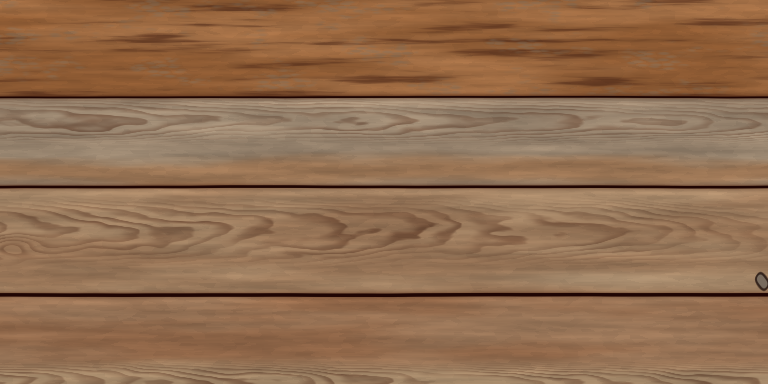
Reproduce this texture procedurally as a Shadertoy shader.

```glsl
// Four weathered horizontal planks parted by three dark, uneven seams.
// Stretched layered sines give streaks and tone; contours of a warped
// parabolic field give the arched growth rings; cellular noise adds flecks.

float hash(vec2 p) {
    return fract(sin(dot(p, vec2(127.1, 311.7))) * 43758.55);
}

// Layered, rotated and bent sines, roughly -0.8 to 0.8
float waves(vec2 p) {
    float sum = 0.0, amp = 0.5;
    for (int i = 0; i < 5; i++) {
        p = mat2(0.8, 0.6, -0.6, 0.8) * p * 1.7 + 1.3;
        vec2 bent = p + 1.2 * sin(p.yx * 0.6);
        sum += amp * sin(bent.x) * sin(bent.y);
        amp *= 0.6;
    }
    return sum;
}

// Cellular noise: distance to the nearest point, and that cell's random value
vec2 cells(vec2 p) {
    vec2 nearest = vec2(9.0, 0.0);
    for (int y = -1; y <= 1; y++)
    for (int x = -1; x <= 1; x++) {
        vec2 cell = floor(p) + vec2(x, y);
        vec2 point = cell + vec2(hash(cell), hash(cell + 37.0));
        float d = distance(p, point);
        if (d < nearest.x) nearest = vec2(d, hash(cell + 71.0));
    }
    return nearest;
}

// Arched growth rings along a centre line; x: line darkness, y: band mask
vec2 rings(vec2 p, float centre, float halfWidth, float slope) {
    float across = (p.y - centre) / halfWidth;
    float field = slope * p.x + 3.5 * across * across
                + 1.9 * waves(p * vec2(2.2, 9.0) + centre * 20.0)
                + 0.5 * waves(p * vec2(7.0, 24.0));
    // A small eye near the left end closes the contours around itself
    vec2 eye = (p - vec2(0.02, 0.36)) / vec2(0.075, 0.032);
    field += 4.0 * exp(-dot(eye, eye));
    float phase = fract(field);
    float line = smoothstep(0.25, 0.85, phase) * (1.0 - smoothstep(0.86, 1.0, phase));
    return vec2(line, exp(-pow(abs(across), 4.0)));
}

void mainImage(out vec4 fragColor, in vec2 fragCoord) {
    vec2 p = fragCoord / iResolution.y;
    float pixel = 1.0 / iResolution.y;
    vec3 seams = vec3(0.232, 0.513, 0.747);
    float board = dot(step(seams, vec3(p.y)), vec3(1.0));

    // Shared streaks, broad tone and fibre, shifted for each board
    vec2 q = p + board * vec2(3.7, 1.9);
    float streak = waves(q * vec2(3.5, 55.0));
    float tone = waves(q * vec2(1.6, 14.0));
    vec2 fleck = cells(q * vec2(28.0, 110.0));

    vec3 color;
    vec2 ring = vec2(0.0);
    if (board < 0.5) {
        // Brown board turning pale and ringed along its lower edge
        float pale = smoothstep(0.07, 0.025, p.y + 0.02 * tone);
        color = mix(vec3(0.55, 0.39, 0.275), vec3(0.60, 0.46, 0.345), smoothstep(-0.5, 0.6, tone));
        color = mix(color, vec3(0.64, 0.53, 0.41), pale);
        ring = rings(p, 0.005, 0.042, 8.0);
    } else if (board < 1.5) {
        // Tan board with strong arches and a bleached patch
        color = mix(vec3(0.585, 0.45, 0.335), vec3(0.64, 0.52, 0.40), smoothstep(-0.5, 0.5, tone));
        vec2 patchPos = (p - vec2(1.55, 0.272)) / vec2(0.28, 0.022);
        color = mix(color, vec3(0.70, 0.60, 0.48), 0.6 * exp(-dot(patchPos, patchPos)));
        ring = rings(p, 0.395, 0.072, 7.0);
        ring.y *= 1.0 - 0.55 * smoothstep(1.5, 1.85, p.x);
    } else if (board < 2.5) {
        // Silvered board, warmer along a low band
        color = mix(vec3(0.56, 0.485, 0.405), vec3(0.63, 0.55, 0.46), smoothstep(-0.5, 0.6, tone));
        float warm = smoothstep(0.045, 0.01, abs(p.y - 0.557 + 0.025 * tone));
        color = mix(color, vec3(0.60, 0.43, 0.29), 0.75 * warm);
        ring = 0.9 * rings(p, 0.687, 0.05, 4.0);
    } else {
        // Orange board with dark streaks and grey wear
        color = mix(vec3(0.54, 0.345, 0.195), vec3(0.63, 0.43, 0.27), smoothstep(-0.5, 0.5, tone));
        color = mix(color, vec3(0.36, 0.19, 0.11), 0.65 * smoothstep(0.15, 0.75, streak));
        float worn = smoothstep(0.1, 0.5, waves(p * vec2(8.0, 20.0)));
        color = mix(color, vec3(0.50, 0.42, 0.34), 0.45 * worn * smoothstep(0.6, 0.2, fleck.x));
    }

    // Growth rings, streaks and fibre flecks
    float ringFade = 0.65 + 0.5 * waves(p * vec2(4.0, 16.0) + 5.0);
    color = mix(color, vec3(0.37, 0.235, 0.16), 0.75 * ring.x * ring.y * clamp(ringFade, 0.2, 1.0));
    color *= 1.0 - 0.11 * streak + 0.06 * (fleck.y - 0.5);

    // Knot at the right end: dark rim around a grey core
    vec2 knotPos = (p - vec2(1.985, 0.267)) / vec2(0.016, 0.021);
    float knot = length(knotPos + 0.15 * sin(knotPos.yx * 3.0));
    color = mix(color, vec3(0.47, 0.42, 0.37), smoothstep(1.1, 0.8, knot));
    color = mix(color, vec3(0.15, 0.09, 0.07), 0.85 * smoothstep(0.3, 0.05, abs(knot - 0.95)));

    // Seams: brown shaded lips around a nearly black gap
    for (int i = 0; i < 3; i++) {
        float d = p.y - seams[i] + 0.0018 * waves(vec2(p.x * 2.5, float(i) * 4.0));
        float gap = 0.0045 - 0.0011 * float(i);
        color *= 1.0 + 0.08 * smoothstep(0.012, 0.0, abs(d + 0.016));
        color = mix(color, vec3(0.33, 0.17, 0.09), 0.85 * exp(-abs(d - 0.002) / 0.005));
        color = mix(color, vec3(0.12, 0.02, 0.01), smoothstep(gap + pixel * 0.6, gap - pixel * 0.6, abs(d)));
    }
    fragColor = vec4(color, 1.0);
}
```
